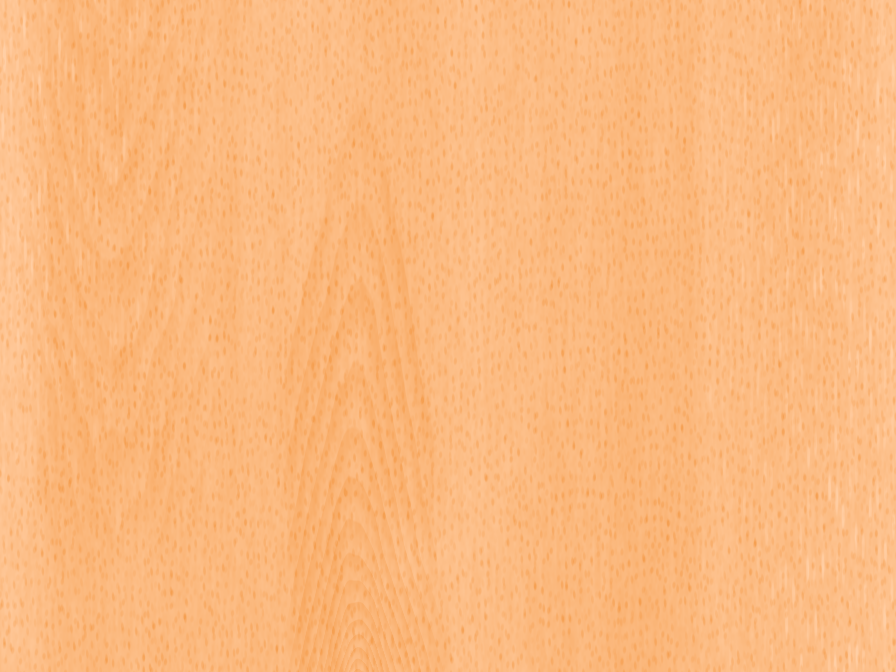
A WebGL 1 fragment shader for this texture:

```glsl
precision highp float;
// Pale beech veneer: cathedral grain arches, fine fibres and short dark pores.
uniform vec2 u_resolution;

float hash(vec2 p) {
  return fract(sin(dot(p, vec2(127.1, 311.7))) * 43758.5453);
}

float noise(vec2 p) {
  vec2 i = floor(p), f = fract(p);
  f = f * f * (3.0 - 2.0 * f);
  return mix(mix(hash(i), hash(i + vec2(1.0, 0.0)), f.x),
             mix(hash(i + vec2(0.0, 1.0)), hash(i + 1.0), f.x), f.y);
}

// Scattered upright dashes, one per cell, with columns shifted at random
float dashes(vec2 p, vec2 cell, float seed) {
  vec2 q = p / cell;
  q.y += 7.0 * hash(vec2(floor(q.x), seed));
  vec2 id = floor(q) + seed;
  vec2 jitter = vec2(hash(id + 3.1), hash(id + 8.7)) - 0.5;
  vec2 d = (fract(q) - 0.5 - jitter * vec2(0.36, 0.3)) / vec2(0.24, 0.27);
  return (1.0 - smoothstep(0.4, 1.3, length(d))) * hash(id + 5.3);
}

// Growth ring: darkens gradually, then ends in a crisp edge
float ring(float phase) {
  float t = fract(phase);
  return smoothstep(0.1, 0.9, t) * (1.0 - smoothstep(0.91, 1.0, t));
}

// Rounded V profile used for the cathedral arches
float bend(float dx, float radius) {
  return sqrt(dx * dx + radius * radius) - radius;
}

void main() {
  vec2 p = gl_FragCoord.xy / u_resolution.y;
  float wobble = noise(p * vec2(9.0, 5.0)) - 0.5;
  float ripple = noise(p * vec2(70.0, 9.0)) - 0.5;

  // Broad vertical tone bands and the pale outer edges
  float tone = 0.60 + 0.22 * (noise(vec2(p.x * 9.0 + 2.0, p.y * 0.8)) - 0.5);
  tone += 0.16 * (noise(vec2(p.x * 38.0, p.y * 1.5)) - 0.5);
  tone += 0.08 * smoothstep(0.62, 0.70, p.x) * (1.0 - smoothstep(0.78, 0.86, p.x));
  tone -= 0.10 * smoothstep(0.84, 0.95, p.x) * (1.0 - smoothstep(1.03, 1.05, p.x));
  tone += 0.28 * (1.0 - smoothstep(0.0, 0.11, p.x));
  tone += 0.16 * smoothstep(1.18, 1.34, p.x);

  // Central arches, closer together toward the bottom
  float dx = p.x - 0.53 + 0.02 * wobble;
  float height = p.y + 5.0 * bend(dx, 0.03) + 0.05 * wobble + 0.02 * ripple;
  float arches = ring(6.0 * log((height + 0.1) / 0.935));
  float inside = smoothstep(-0.11, -0.08, dx) * (1.0 - smoothstep(0.08, 0.15, dx));
  inside *= 1.0 - smoothstep(0.82, 0.88, height);
  tone -= inside * (0.07 + 0.30 * arches * mix(1.0, 0.45, smoothstep(0.55, 0.75, p.y)));

  // Pale figure beside the lowest arches
  vec2 knot = (p - vec2(0.61, 0.17)) / vec2(0.05, 0.06);
  tone += 0.16 * exp(-dot(knot, knot));

  // Softer inverted arches on the left
  float leftDx = p.x - 0.18 + 0.03 * wobble;
  float depth = p.y - 4.0 * bend(leftDx, 0.035) + 0.06 * wobble + 0.05 * ripple;
  float leftFade = 1.0 - smoothstep(0.07, 0.2, abs(leftDx));
  leftFade *= smoothstep(0.1, 0.3, p.y);
  tone -= leftFade * (0.04 + 0.20 * ring(7.5 * depth + 0.3));

  // Fibres
  tone += 0.20 * (noise(p * vec2(230.0, 22.0)) - 0.5);
  tone += 0.16 * (noise(p * vec2(300.0, 110.0)) - 0.5);

  // Dark pores in two slightly slanted layers
  vec2 slanted = p + vec2(0.05 * p.y + 0.008 * wobble, 0.0);
  tone -= 0.46 * dashes(slanted, vec2(0.0095, 0.026), 1.0);
  tone -= 0.40 * dashes(p - vec2(0.06 * p.y, 0.0), vec2(0.0115, 0.021), 17.0);

  // Light flecks toward both sides
  float sides = smoothstep(0.92, 1.25, p.x);
  sides += (1.0 - smoothstep(0.12, 0.36, p.x)) * smoothstep(0.1, 0.7, p.y);
  tone += 0.42 * sides * dashes(p, vec2(0.0105, 0.085), 31.0);

  vec3 honey = vec3(0.97, 0.66, 0.38);
  vec3 cream = vec3(1.0, 0.79, 0.61);
  gl_FragColor = vec4(mix(honey, cream, clamp(tone, -0.25, 1.15)), 1.0);
}
```
